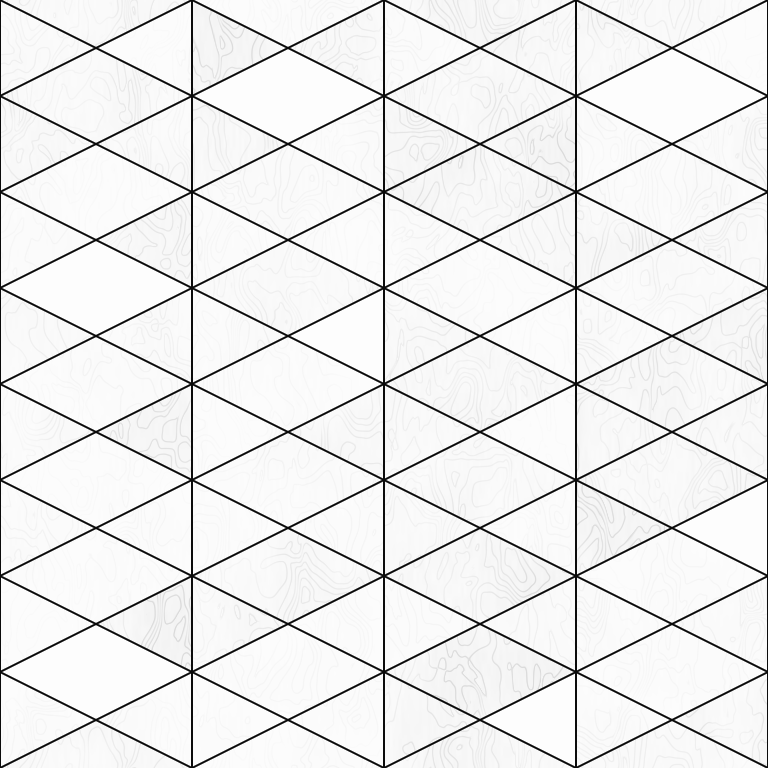
This pattern is drawn by a WebGL 1 fragment shader. Its source:

```glsl
precision highp float;
uniform vec2 u_resolution;

float hash(vec2 p) {
  vec3 q = fract(vec3(p.xyx) * 0.1031);
  q += dot(q, q.yzx + 33.33);
  return fract((q.x + q.y) * q.z);
}

float noise(vec2 p) {
  vec2 i = floor(p), f = fract(p);
  f = f * f * f * (f * (f * 6.0 - 15.0) + 10.0);
  return mix(mix(hash(i), hash(i + vec2(1, 0)), f.x),
             mix(hash(i + vec2(0, 1)), hash(i + vec2(1, 1)), f.x), f.y);
}

// Height field of the wood figure, stretched along the vertical grain
float figure(vec2 q) {
  vec2 p = q * vec2(21.0, 12.0);
  p += 0.7 * vec2(noise(p * 1.3 + 7.0), noise(p * 1.3 + 31.0));
  float sum = 0.0, amp = 0.62;
  for (int i = 0; i < 3; i++) {
    sum += amp * noise(p);
    p = p * 2.1 + 13.7;
    amp *= 0.36;
  }
  return sum * 11.0;
}

// Distance to the nearest whole number
float toInteger(float v) {
  return abs(fract(v + 0.5) - 0.5);
}

// Thin contour lines of near constant width
float contours(vec2 q, float pixel) {
  float e = 0.0006;
  float h = figure(q);
  vec2 slope = vec2(figure(q + vec2(e, 0)) - h, figure(q + vec2(0, e)) - h) / e;
  float steepness = length(slope);
  float d = toInteger(h) / max(steepness, 4.0);
  float crowded = smoothstep(150.0, 420.0, steepness);
  return (1.0 - smoothstep(0.0, 0.0009 + 0.6 * pixel, d)) * (1.0 - 0.6 * crowded);
}

void main() {
  vec2 uv = gl_FragCoord.xy / u_resolution;
  float pixel = 1.0 / min(u_resolution.x, u_resolution.y);

  // Four columns, eight rows, crossed by two families of diagonals
  vec2 p = uv * vec2(4.0, 8.0);
  vec2 diagonal = vec2(p.y + p.x, p.y - p.x);
  vec2 index = floor(diagonal);
  vec2 center = 0.5 * vec2(index.x - index.y, index.x + index.y + 1.0);

  // Diamonds centred on a vertical line split into two triangles
  float split = 1.0 - step(0.25, fract(center.x));
  float side = p.x < center.x ? -1.0 : 1.0;
  vec2 id = mod(center + vec2(0.25 * side * split, 0.0), vec2(4.0, 8.0)) * 4.0;

  // Each piece has its own cut of wood and its own strength; a few are blank
  vec2 seed = vec2(hash(id + 3.0), hash(id + 57.0));
  vec2 local = (p - center) / vec2(4.0, 8.0) + 0.5 + 4.0 * seed;
  float chance = hash(id + 101.0);
  float strength = step(0.08, chance) * mix(0.2, 1.0, chance * chance);

  // Pale ground with cloudy patches, fine grain and engraved contours
  float patches = smoothstep(0.2, 0.75, noise(local * vec2(17.0, 10.0) + 5.0));
  float grain = noise(local * vec2(260.0, 60.0));
  float tone = 0.993 - strength * (0.012 + 0.016 * patches + 0.014 * grain);
  tone -= 0.1 * strength * mix(0.4, 1.0, patches) * contours(local, pixel);

  // Black lines between the pieces
  float d = min(toInteger(diagonal.x), toInteger(diagonal.y)) / length(vec2(4.0, 8.0));
  d = min(d, toInteger(p.x) / 4.0);
  float ink = clamp(0.5 - (d - 0.0013) / pixel, 0.0, 1.0);
  gl_FragColor = vec4(vec3(mix(tone, 0.04, ink)), 1.0);
}
```
